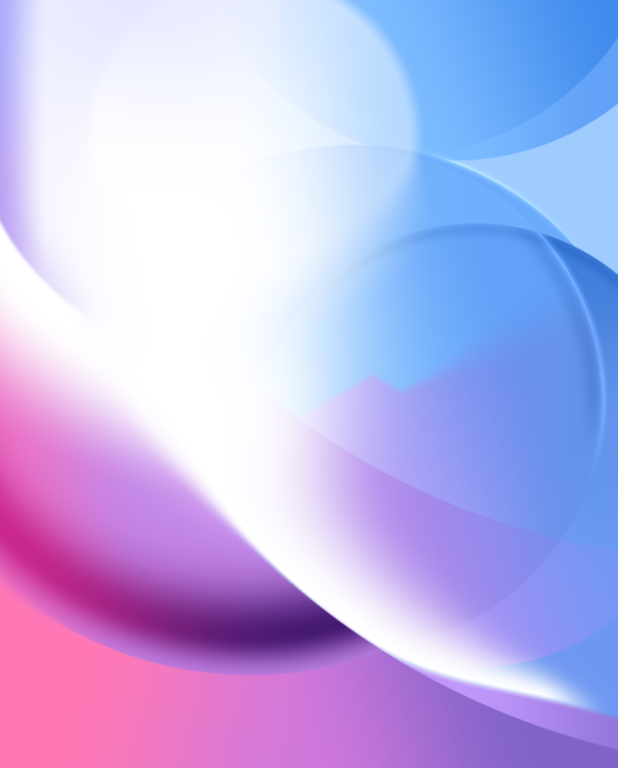
A Shadertoy shader for this background:

```glsl
// Draws overlapping translucent discs in blue, violet and pink, cut by a sweeping white beam.

// Discs: centre x, centre y, radius, in units of canvas height
const vec3 RIDGE       = vec3(1.037, 1.006, 1.009);
const vec3 LEFT_DISC   = vec3(0.290, 0.865, 0.328);
const vec3 GLOW_DISC   = vec3(0.330, 0.820, 0.213);
const vec3 UPPER_PETAL = vec3(0.508, 1.155, 0.360);
const vec3 LOWER_PETAL = vec3(0.592, 1.133, 0.342);
const vec3 OUTER_RING  = vec3(0.460, 0.430, 0.381);
const vec3 INNER_RING  = vec3(0.460, 0.480, 0.326);
const vec3 BALL        = vec3(0.620, 0.420, 0.289);
const vec3 VALLEY      = vec3(0.952, 1.231, 0.959);
const vec3 SHADE_DISC  = vec3(0.326, 0.613, 0.492);

const vec3 WHITE    = vec3(1.00, 1.00, 1.00);
const vec3 SKY      = vec3(0.48, 0.73, 1.00);
const vec3 AZURE    = vec3(0.25, 0.54, 0.93);
const vec3 PALE     = vec3(0.62, 0.80, 1.00);
const vec3 BLUE     = vec3(0.38, 0.63, 0.97);
const vec3 DEEP     = vec3(0.20, 0.45, 0.82);
const vec3 LAVENDER = vec3(0.71, 0.64, 0.97);
const vec3 VIOLET   = vec3(0.69, 0.53, 0.92);
const vec3 PERI     = vec3(0.42, 0.56, 0.93);
const vec3 PINK     = vec3(1.00, 0.47, 0.71);
const vec3 ORCHID   = vec3(0.82, 0.47, 0.86);
const vec3 INDIGO   = vec3(0.50, 0.39, 0.79);
const vec3 MAGENTA  = vec3(0.78, 0.13, 0.53);
const vec3 PLUM     = vec3(0.24, 0.07, 0.41);

float disc(vec2 p, vec3 c) { return length(p - c.xy) - c.z; }

float rise(float a, float b, float x) { return smoothstep(a, b, x); }

float fall(float a, float b, float x) { return 1.0 - smoothstep(a, b, x); }

float inside(float d, float soft) { return fall(-soft, soft, d); }

float line(float d, float width) { return exp(-d * d / (width * width)); }

float spot(vec2 p, vec2 centre, vec2 size) {
    vec2 q = (p - centre) / size;
    return exp(-pow(dot(q, q), 1.3));
}

// Petals and rings in the upper right
vec3 sky(vec2 p, float px) {
    vec3 col = mix(SKY, AZURE, rise(0.5, 0.86, p.x + 0.4 * (p.y - 0.9)));
    col = mix(mix(SKY, BLUE, rise(0.6, 0.8, p.x)), col, inside(disc(p, UPPER_PETAL), px));
    col = mix(PALE, col, inside(disc(p, LOWER_PETAL), px));
    float outer = disc(p, OUTER_RING), inner = disc(p, INNER_RING);
    col = mix(col, mix(BLUE, SKY, 0.35), inside(outer, px));
    col = mix(col, mix(BLUE, SKY, 0.55), inside(inner, px));
    return col + 0.10 * line(outer, 0.004) * rise(0.53, 0.60, p.x) * fall(0.62, 0.80, p.x);
}

// Large ball with a slanted horizon and a curved valley
vec3 ball(vec2 p, vec3 back, float px) {
    float d = disc(p, BALL), inner = disc(p, INNER_RING);
    vec3 col = mix(mix(SKY, PALE, 0.3), BLUE, rise(0.40, 0.68, p.x + 0.4 * (p.y - 0.6)));
    float horizon = max(0.512 - 0.6 * abs(p.x - 0.485), 0.488 + 0.5 * (p.x - 0.52));
    vec3 low = mix(LAVENDER, PERI, rise(0.42, 0.74, p.x + 0.4 * (p.y - 0.45)));
    low = mix(low, BLUE * 0.94, 0.6 * rise(0.64, 0.80, p.x));
    float haze = 0.006 + 0.06 * rise(0.5, 0.75, p.x);
    col = mix(col, low, inside(p.y - horizon, haze));
    vec3 valley = mix(VIOLET, PERI, rise(0.48, 0.82, p.x + 0.3 * (p.y - 0.3)));
    col = mix(valley, col, inside(disc(p, VALLEY), px));
    // Fold to the right of the inner ring
    float fold = rise(-px, px, inner);
    col = mix(col, DEEP, fold * 0.75 * rise(0.45, 0.67, p.y));
    col += 0.03 * fold * fall(0.25, 0.42, p.y);
    col += 0.10 * line(inner, 0.004) * rise(0.35, 0.5, p.y) * rise(0.62, 0.72, p.x);
    col -= 0.06 * line(inner + 0.014, 0.012) * rise(0.4, 0.5, p.y) * rise(0.62, 0.72, p.x);
    col -= 0.05 * line(d + 0.008, 0.008) * rise(0.55, 0.65, p.y);
    vec3 outside = mix(back, mix(PERI, SKY, 0.2), fall(0.35, 0.5, p.y));
    return mix(outside, col, inside(d, px));
}

// Pink field and shaded disc beneath the beam
vec3 lower(vec2 p, float px) {
    vec3 field = mix(PINK, ORCHID, rise(0.08, 0.43, p.x - 0.3 * (p.y - 0.08)));
    field = mix(field, INDIGO, rise(0.36, 0.70, p.x + 0.3 * (p.y - 0.08)));
    float d = disc(p, SHADE_DISC);
    vec3 body = mix(vec3(0.92, 0.46, 0.79), vec3(0.76, 0.52, 0.91), rise(0.0, 0.2, p.x));
    vec3 shade = mix(MAGENTA, PLUM, rise(0.0, 0.40, p.x));
    float depth = -d - 0.050;
    float dark = line(depth, depth < 0.0 ? 0.034 : mix(0.052, 0.062, rise(0.0, 0.3, p.x)));
    body = mix(body, shade, dark * 0.93);
    vec3 col = mix(field, body, inside(d, px + 0.012 * fall(0.0, 0.12, p.x)));
    // Bright streak below the left disc
    float streak = fall(0.025, 0.19, disc(p, LEFT_DISC));
    return mix(col, WHITE, streak);
}

void mainImage(out vec4 fragColor, in vec2 fragCoord) {
    vec2 p = fragCoord / iResolution.y;
    float px = 1.2 / iResolution.y;
    float ridge = disc(p, RIDGE), left = disc(p, LEFT_DISC);

    // Upper scene and its glows
    vec3 col = ball(p, sky(p, px), px);
    col = mix(col, vec3(0.95, 0.95, 1.0), fall(0.2, 0.36, p.x));
    float halo = inside(disc(p, GLOW_DISC), mix(0.06, 0.012, rise(0.68, 0.80, p.y)));
    col = mix(col, WHITE, halo * mix(0.9, 0.42, rise(0.28, 0.54, p.x)));
    float pane = rise(0.365 - px, 0.365 + px, p.x) * rise(0.85, 1.0, p.y);
    col = mix(col, vec3(0.78, 0.88, 1.0), 0.35 * pane * halo);
    col = mix(col, WHITE, spot(p, vec2(0.25, 0.64), vec2(0.20, 0.27)));
    col = mix(col, WHITE, 0.9 * spot(p, vec2(0.28, 0.46), vec2(0.15, 0.16)));
    col = mix(col, vec3(0.85, 0.87, 1.0), 0.55 * spot(p, vec2(0.20, 1.03), vec2(0.18, 0.16)));
    vec3 margin = mix(vec3(0.72, 0.61, 0.95), vec3(0.65, 0.65, 0.98), rise(0.75, 0.95, p.y));
    col = mix(col, margin, 0.95 * fall(-0.01, 0.065, p.x));
    col = mix(col, margin, 0.3 * line(left, 0.035) * fall(0.04, 0.15, p.x));

    // Beam narrowing toward the lower right
    float gap = 0.040 * rise(0.48, 0.76, p.x);
    float across = -ridge - gap;
    float width = mix(0.17, 0.020, rise(0.2, 0.8, p.x));
    float beam = exp(-pow(max(across, 0.0) / width, 2.0)) * fall(0.70, 0.80, p.x);
    float tail = rise(0.40, 0.50, p.x) * fall(-0.004, 0.004, across);
    col = mix(col, mix(VIOLET, INDIGO, rise(0.6, 0.85, p.x)) + 0.06, tail);
    col = mix(col, WHITE, beam * rise(-0.006, 0.005, across) * fall(0.45, 0.62, p.y));

    // Lower scene, softer where the beam is widest
    float soft = mix(px, 0.035, rise(0.2, 0.52, p.y));
    vec3 under = lower(p, px);
    under = mix(under, WHITE, 0.8 * exp(-max(ridge, 0.0) / 0.035) * rise(0.25, 0.5, p.y));
    col = mix(col, under, inside(-ridge, soft) * inside(-left, 0.004));
    fragColor = vec4(clamp(col, 0.0, 1.0), 1.0);
}
```
